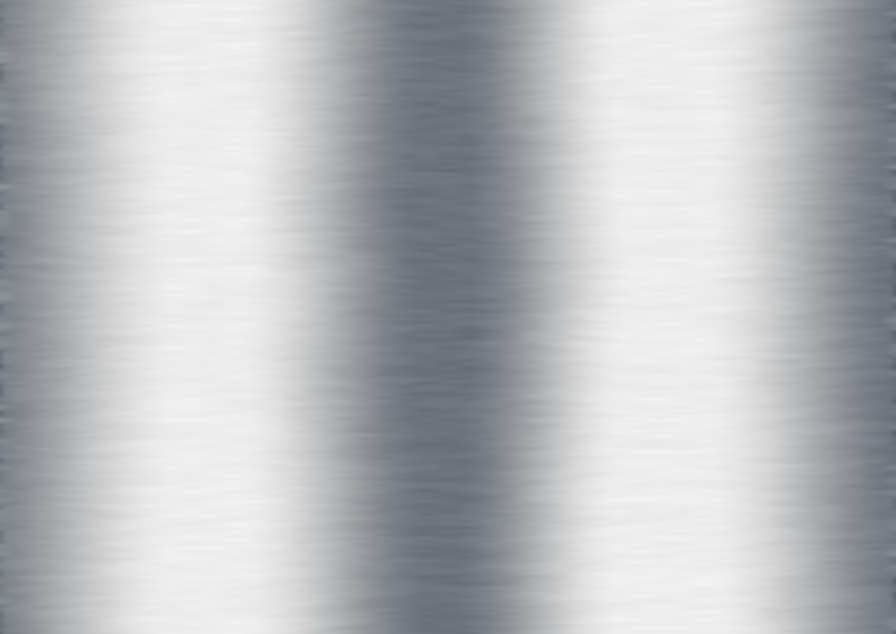
Write a Shadertoy shader that draws this texture.

```glsl
// Brushed steel sheet: two soft vertical sheens between slate-grey shadows.
// Smoothstep profiles shape the sheens; stretched, gently warped value noise
// supplies the horizontal brushing and the frayed side edges.

#define DARK_STEEL vec3(0.425, 0.452, 0.488)
#define BRIGHT_STEEL vec3(0.930, 0.930, 0.931)
#define MID_WARMTH vec3(0.012, 0.006, -0.004)
#define STREAK_SCALE vec2(15.0, 115.0)
#define FINE_SCALE vec2(42.0, 190.0)
#define GRAIN_STRENGTH 0.068
#define GRAIN_SLANT 0.025
#define GRAIN_WAVE 0.012
#define SHEEN_BOW 0.006
#define FRAY_WIDTH 0.016
#define FRAY_STRENGTH 0.13

float hash(vec2 cell) {
    return fract(sin(dot(cell, vec2(127.1, 311.7))) * 43758.5453);
}

float valueNoise(vec2 p) {
    vec2 cell = floor(p);
    vec2 f = fract(p);
    f = f * f * (3.0 - 2.0 * f);
    float low = mix(hash(cell), hash(cell + vec2(1.0, 0.0)), f.x);
    float high = mix(hash(cell + vec2(0.0, 1.0)), hash(cell + vec2(1.0, 1.0)), f.x);
    return mix(low, high, f.y);
}

// Signed brushing: long in x, thin in y, slightly slanted and wavy.
float brushing(vec2 uv) {
    float wave = GRAIN_WAVE * (valueNoise(uv * vec2(7.0, 5.0) + 11.0) - 0.5);
    vec2 stroke = vec2(uv.x, uv.y - GRAIN_SLANT * uv.x + wave);
    float streak = valueNoise(stroke * STREAK_SCALE);
    float fine = valueNoise(stroke * FINE_SCALE + 37.0);
    return 0.55 * streak + 0.45 * fine - 0.5;
}

// Soft bright band: fades in from rise.x to rise.y, out from fall.x to fall.y.
float sheen(float x, vec2 rise, vec2 fall) {
    return smoothstep(rise.x, rise.y, x) * (1.0 - smoothstep(fall.x, fall.y, x));
}

void mainImage(out vec4 fragColor, in vec2 fragCoord) {
    vec2 uv = fragCoord / iResolution.xy;
    float grain = brushing(uv);

    // Bow the bands gently with height and let their borders wander a little.
    float bow = SHEEN_BOW * cos(6.2832 * (uv.y - 0.04));
    float x = uv.x + 0.008 * (valueNoise(uv * vec2(3.0, 9.0)) - 0.5);

    float leftSheen = sheen(x, vec2(-0.050, 0.200) - bow, vec2(0.265, 0.480) + 0.5 * bow);
    float rightSheen = sheen(x, vec2(0.510, 0.700) - bow, vec2(0.785, 1.015) + bow);
    float light = leftSheen + rightSheen;

    // Cool shadows turn neutral through the half-tones.
    vec3 color = mix(DARK_STEEL, BRIGHT_STEEL, light);
    color += MID_WARMTH * 4.0 * light * (1.0 - light);
    color += GRAIN_STRENGTH * grain * mix(1.0, 0.65, light);

    // Ragged cool streaks along the two side edges.
    float edgeDistance = min(uv.x, 1.0 - uv.x);
    float tooth = valueNoise(vec2(step(0.5, uv.x) * 19.0, uv.y * 95.0));
    float fray = 1.0 - smoothstep(0.0, FRAY_WIDTH * (0.4 + tooth), edgeDistance);
    color += FRAY_STRENGTH * fray * (tooth - 0.5) * vec3(1.0, 1.0, 0.9);

    fragColor = vec4(clamp(color, 0.0, 1.0), 1.0);
}
```
